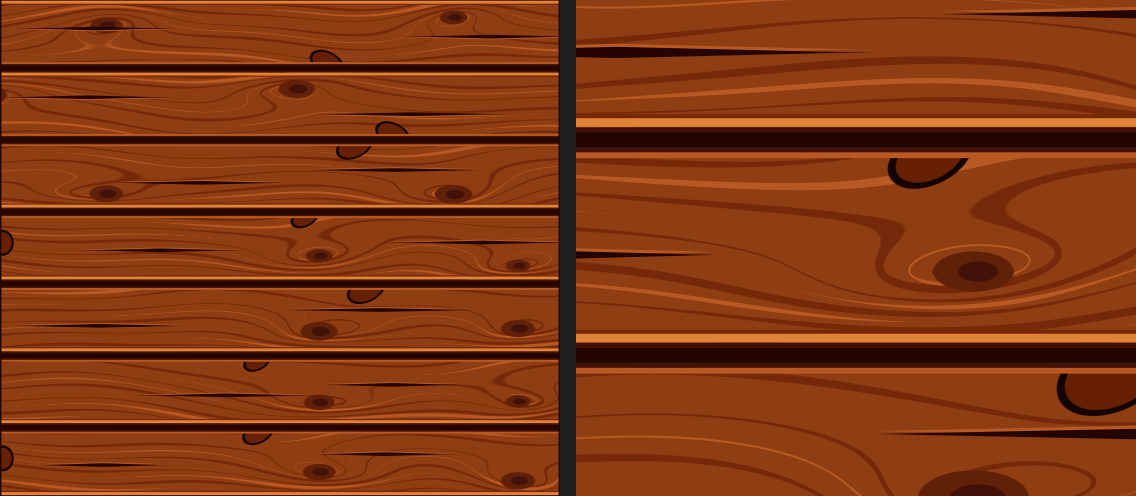
Left, the full canvas; right, a detail of the centre.
Reproduce this texture procedurally as a WebGL 1 fragment shader.

```glsl
precision highp float;
// Seven horizontal cartoon wood planks with dark gaps and lit edges.
// Grain is the contour lines of a sine-warped height field with a bump at
// each knot; cracks and chipped holes are scattered per plank by a hash.
uniform vec2 u_resolution;

#define PLANK_ROWS 6.904
#define TOP_OFFSET 0.05
#define GRAIN_LINES 6.0
#define KNOT_BUMP 4.6
#define LINE_WIDTH 0.015
#define CRACK_WIDTH 0.026
#define BASE vec3(0.56, 0.24, 0.07)
#define STREAK vec3(0.46, 0.16, 0.03)
#define LIGHT vec3(0.72, 0.35, 0.14)
#define HIGHLIGHT vec3(0.88, 0.51, 0.22)
#define DEEP vec3(0.26, 0.07, 0.03)
#define GAP vec3(0.14, 0.02, 0.01)

float pixel;      // one pixel in plank units
float boardWidth; // canvas width in plank units

float hash(float n) {
  return fract(sin(n * 12.9898 + 4.1) * 437.585);
}

// Coverage of a shape from its signed distance
float fill(float d) {
  return clamp(0.5 - d / pixel, 0.0, 1.0);
}

float band(float x, float lo, float hi) {
  return fill(max(lo - x, x - hi));
}

float ellipse(vec2 p, vec2 r) {
  return (length(p / r) - 1.0) * min(r.x, r.y);
}

// Two knots per plank: upper planks alternate, lower ones lean right
vec2 knotCenter(float plank, float k) {
  float upper = mix(0.19, -0.02, mod(plank, 2.0)) + k * mix(0.62, 0.55, mod(plank, 2.0));
  float x = plank < 2.5 ? upper : 0.57 + 0.355 * k;
  float seed = plank * 3.0 + k;
  return vec2(x * boardWidth, 0.24 + 0.18 * hash(seed));
}

float grainHeight(vec2 p, float plank) {
  float h = p.y * GRAIN_LINES + 0.5 * sin(p.x * 0.8 + plank * 2.1)
          + 0.22 * sin(p.x * 1.9 + p.y * 2.0 + plank * 4.0);
  for (int i = 0; i < 2; i++) {
    float k = float(i);
    vec2 d = p - knotCenter(plank, k);
    float reach = 0.75 + 0.75 * hash(plank * 5.0 + k + 30.0);
    d.x += 0.12 * sin(d.y * 9.0 + plank);
    h += KNOT_BUMP * exp(-1.5 * length(d / vec2(reach, 0.3)));
  }
  return h;
}

vec3 drawGrain(vec2 p, float plank) {
  float h = grainHeight(p, plank);
  float e = 0.004;
  vec2 slope = vec2(grainHeight(p + vec2(e, 0.0), plank),
                    grainHeight(p + vec2(0.0, e), plank)) - h;
  float steep = max(length(slope) / e, 3.0);

  // Dark contours, swelling and thinning along their length
  float id = floor(h + 0.5);
  float swell = 0.75 + 0.5 * sin(p.x * 1.3 + id * 2.4 + plank);
  float dark = abs(h - id) / steep - LINE_WIDTH * swell;
  vec3 color = mix(BASE, STREAK, fill(dark));

  // Light tapered streaks, mostly along the plank edges
  id = floor(h);
  float taper = sin(p.x * 0.75 + id * 3.7 + plank * 1.7) - 0.1;
  float edge = 0.2 + 0.8 * smoothstep(0.1, 0.38, abs(p.y - 0.5));
  float pale = abs(h - id - 0.5) / steep - 0.026 * taper * edge;
  return mix(color, LIGHT, fill(pale));
}

vec3 drawChip(vec3 color, vec2 p, vec2 size) {
  float d = ellipse(p, size);
  color = mix(color, GAP * 0.6, fill(d));
  return mix(color, vec3(0.4, 0.13, 0.02), fill(d + 0.028));
}

void main() {
  pixel = PLANK_ROWS / u_resolution.y;
  boardWidth = u_resolution.x * pixel;
  vec2 q = gl_FragCoord.xy * pixel;
  q.y = PLANK_ROWS - q.y + TOP_OFFSET;
  float plank = floor(q.y);
  // p.y runs from the lit edge; lower planks are upside down
  vec2 p = vec2(q.x, fract(q.y));
  if (plank > 1.5) p.y = 1.0 - p.y;
  vec3 color = drawGrain(p, plank);

  // Knot hearts and cracks
  for (int i = 0; i < 2; i++) {
    float k = float(i);
    float seed = plank * 2.0 + k;
    vec2 d = p - knotCenter(plank, k);
    float size = 0.65 + 0.4 * hash(seed + 50.0);
    color = mix(color, mix(STREAK, DEEP, 0.4), fill(ellipse(d, vec2(0.26, 0.13) * size)));
    color = mix(color, DEEP, fill(ellipse(d - vec2(0.02, 0.0), vec2(0.13, 0.065) * size)));

    float crackX = (0.1 + 0.45 * k + 0.33 * hash(seed + 70.0)) * boardWidth;
    float crackY = 0.4 + 0.15 * k + 0.1 * hash(seed + 90.0);
    d = p - vec2(crackX, crackY);
    float crack = CRACK_WIDTH * (1.0 - abs(d.x) / (0.85 + 0.5 * hash(seed + 110.0)));
    color = mix(color, LIGHT, fill(abs(d.y - 0.014) - crack));
    color = mix(color, GAP, fill(abs(d.y) - crack));
  }

  // Slanted chip on the shaded edge, and one at the left of every third plank
  vec2 chip = p - vec2((0.2 + 0.62 * hash(plank + 130.0)) * boardWidth, 0.92);
  chip.x -= 0.5 * chip.y;
  color = drawChip(color, chip, vec2(0.21, 0.17) * (0.85 + 0.35 * hash(plank + 150.0)));
  if (plank > 0.5 && mod(plank, 3.0) < 0.5)
    color = drawChip(color, p - vec2(0.04, 0.57), vec2(0.15, 0.18));

  // Lit and shaded edges, gap, and side border
  color = mix(color, LIGHT, band(1.0 - p.y, 0.055, 0.085));
  color = mix(color, STREAK, band(p.y, 0.1, 0.118));
  color = mix(color, HIGHLIGHT, band(p.y, 0.06, 0.1));
  float gap = min(p.y, 1.0 - p.y);
  color = mix(color, DEEP, fill(gap - 0.058));
  color = mix(color, GAP, fill(gap - 0.034));
  color = mix(color, GAP, fill(min(q.x, boardWidth - q.x) - 0.02));
  gl_FragColor = vec4(color, 1.0);
}
```
